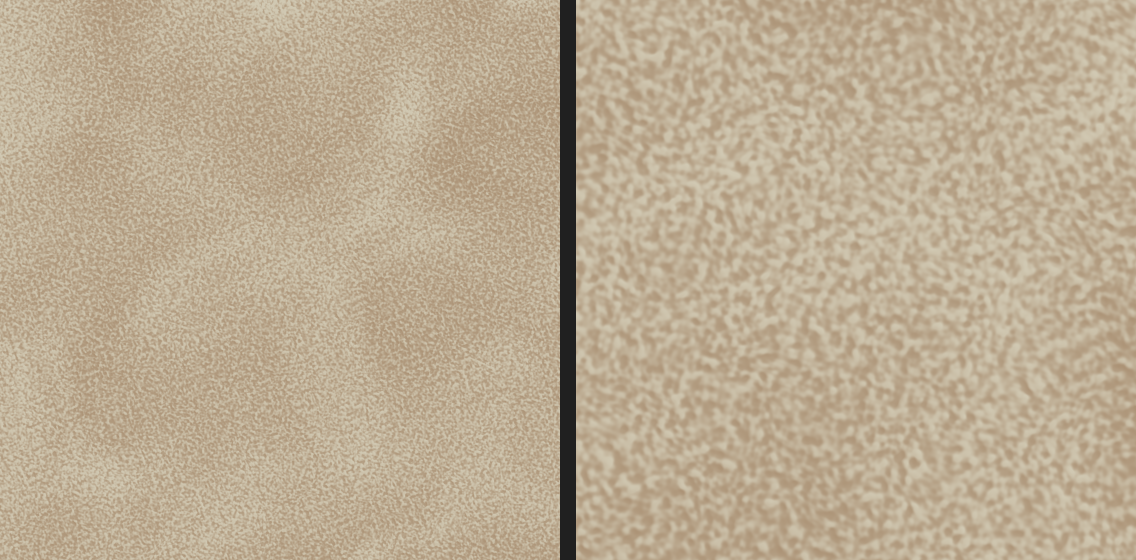
Left: the whole. Right: its middle third, enlarged.
Reproduce this texture procedurally as a three.js fragment shader.

```glsl
// Pale tan suede leather: fine pebbled grain over soft diagonal clouds and worn creases.
varying vec2 vUv;

const vec3 TAN_DARK = vec3(0.69, 0.60, 0.49);
const vec3 CREAM_LIGHT = vec3(0.80, 0.76, 0.67);
const float BASE_TONE = 0.53;       // average position between the two colours
const float GRAIN_SCALE = 150.0;    // pebbles across the canvas
const float GRAIN_CONTRAST = 0.9;
const float GRAIN_SOFTNESS = 0.45;  // half width of the pebble edge ramp
const float GRAIN_WARP = 0.006;
const vec2 LIGHT_OFFSET = vec2(0.0011, 0.0012);
const float RELIEF = 0.3;
const float CLOUD_SCALE = 3.6;
const float CLOUD_STRENGTH = 0.6;
const float CLOUD_ANGLE = 0.6;      // radians, rising to the right
const vec2 CLOUD_STRETCH = vec2(0.75, 1.25);
const float CREASE_SCALE = 2.3;
const float CREASE_WIDTH = 0.11;
const float CREASE_STRENGTH = 0.22;
const int CLOUD_OCTAVES = 4;

mat2 rotation(float angle) {
  float c = cos(angle), s = sin(angle);
  return mat2(c, -s, s, c);
}

// Random gradient in -1..1 from a lattice point.
vec2 hashGradient(vec2 cell) {
  vec3 q = fract(cell.xyx * vec3(0.1031, 0.1030, 0.0973));
  q += dot(q, q.yzx + 33.33);
  return 2.0 * fract((q.xx + q.yz) * q.zy) - 1.0;
}

float gradientNoise(vec2 p) {
  vec2 cell = floor(p);
  vec2 f = p - cell;
  vec2 w = f * f * f * (f * (f * 6.0 - 15.0) + 10.0);
  vec2 e = vec2(1.0, 0.0);
  float a = dot(hashGradient(cell), f);
  float b = dot(hashGradient(cell + e.xy), f - e.xy);
  float c = dot(hashGradient(cell + e.yx), f - e.yx);
  float d = dot(hashGradient(cell + e.xx), f - e.xx);
  return mix(mix(a, b, w.x), mix(c, d, w.x), w.y);
}

float fbm(vec2 p) {
  float sum = 0.0, amplitude = 1.0;
  mat2 turn = rotation(0.5);
  for (int i = 0; i < CLOUD_OCTAVES; i++) {
    sum += amplitude * gradientNoise(p);
    p = turn * p * 2.03 + 17.3;
    amplitude *= 0.5;
  }
  return sum;
}

// Two rotated noise layers hide the lattice and give short, wormy pebbles.
float grainHeight(vec2 p) {
  float coarse = gradientNoise(rotation(0.4) * p * GRAIN_SCALE + 41.0);
  float fine = gradientNoise(rotation(1.2) * p * GRAIN_SCALE * 1.55 + 97.0);
  return coarse + 0.7 * fine;
}

// Broad dark and pale patches with faded, broken crease bands.
float wornClouds(vec2 uv) {
  vec2 p = rotation(CLOUD_ANGLE) * uv * CLOUD_STRETCH.yy;
  p.x *= CLOUD_STRETCH.x;
  vec2 bend = vec2(gradientNoise(p * 3.0 + 5.7), gradientNoise(p * 3.0 + 23.1));
  p += 0.16 * bend;
  float patches = fbm(p * CLOUD_SCALE + 11.0);
  float ridge = abs(gradientNoise(p * CREASE_SCALE + 63.0) + 0.12 * patches);
  float crease = 1.0 - smoothstep(0.0, CREASE_WIDTH, ridge);
  float mask = smoothstep(-0.1, 0.3, gradientNoise(p * 2.9 + 31.0));
  return CLOUD_STRENGTH * patches + CREASE_STRENGTH * (crease * mask - 0.12);
}

void main() {
  vec2 uv = vUv;
  float clouds = wornClouds(uv);

  // Pebbles, bent a little so that their rows wander.
  vec2 wander = vec2(gradientNoise(uv * 19.0 + 3.0), gradientNoise(uv * 19.0 + 71.0));
  vec2 grainUv = uv + GRAIN_WARP * wander;
  float height = grainHeight(grainUv);
  float relief = height - grainHeight(grainUv + LIGHT_OFFSET);
  float pebble = smoothstep(-GRAIN_SOFTNESS, GRAIN_SOFTNESS, height + 0.5 * clouds);

  // Tone between the dark valleys and the pale rubbed tops.
  float tone = BASE_TONE + GRAIN_CONTRAST * (pebble - 0.5) + 0.4 * clouds + RELIEF * relief;
  vec3 color = mix(TAN_DARK, CREAM_LIGHT, clamp(tone, -0.15, 1.15));
  gl_FragColor = vec4(color, 1.0);
}
```
